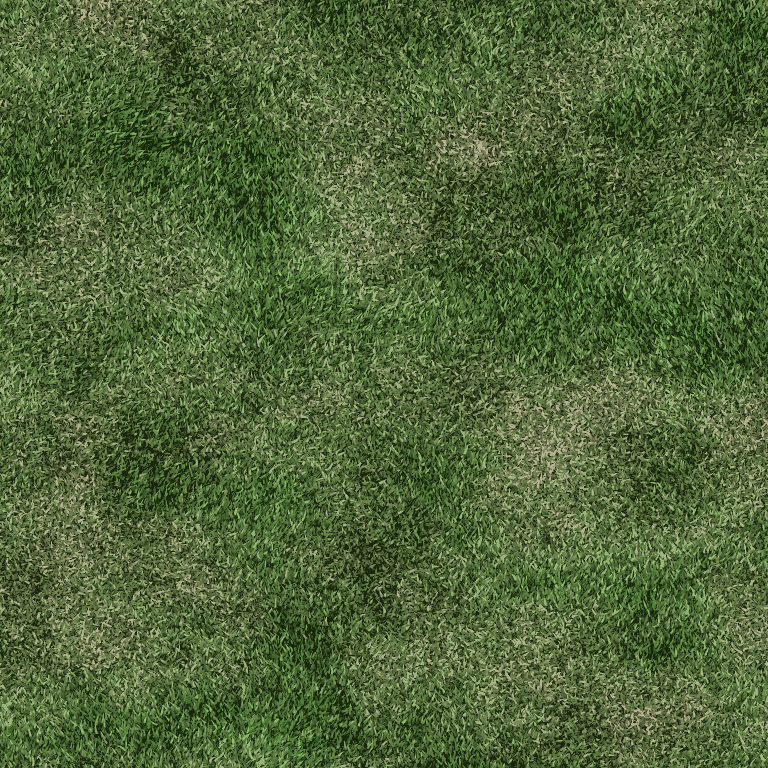
This texture is drawn by a Shadertoy shader. Its source:

```glsl
// A mown lawn: short, tangled grass blades with lush and straw-dry patches.

// Blade layout, in units of canvas height
const int   LAYERS = 18;
const float CELL = 0.0155;         // grid spacing of the largest layer
const float BLADE_WIDTH = 0.0016;  // half width at the base
const float SHADOW_REACH = 0.0024;
const float SHADOW_DEPTH = 0.125;

// Growth direction, in radians from upright
const float MEAN_LEAN = 0.22;
const float LEAN_DRIFT = 1.3;
const float LEAN_SPREAD = 2.2;

// Tone and hue variation
const float TONE_BIAS = 0.68;
const float TONE_RANGE = 1.0;
const float TIP_LIGHT = 0.28;
const float GRIT = 0.3;
const float GRIT_SCALE = 210.0;
const float PATCH_TONE = 0.36;
const vec2  PATCH_SCALE = vec2(4.0, 6.0);
const vec3  DRY_TINT = vec3(0.13, -0.01, 0.14);

const vec3 SHADE = vec3(0.10, 0.15, 0.055);
const vec3 DEEP  = vec3(0.21, 0.29, 0.13);
const vec3 MOSS  = vec3(0.31, 0.40, 0.22);
const vec3 LEAF  = vec3(0.39, 0.50, 0.27);
const vec3 SAGE  = vec3(0.47, 0.55, 0.35);
const vec3 STRAW = vec3(0.63, 0.71, 0.50);

vec3 hash3(vec3 p) {
    p = fract(p * vec3(0.1031, 0.1030, 0.0973));
    p += dot(p, p.yxz + 33.33);
    return fract((p.xxy + p.yxx) * p.zyx);
}

vec2 gradient(vec2 cell) {
    float a = 6.2832 * hash3(vec3(cell, 7.0)).x;
    return vec2(cos(a), sin(a));
}

float gradientNoise(vec2 p) {
    vec2 i = floor(p), f = p - i;
    vec2 u = f * f * f * (f * (f * 6.0 - 15.0) + 10.0);
    vec2 e = vec2(0.0, 1.0);
    float low  = mix(dot(gradient(i), f), dot(gradient(i + e.yx), f - e.yx), u.x);
    float high = mix(dot(gradient(i + e), f - e), dot(gradient(i + 1.0), f - 1.0), u.x);
    return mix(low, high, u.y);
}

float fbm(vec2 p) {
    float sum = 0.0, amp = 1.0;
    for (int i = 0; i < 4; i++) {
        sum += amp * gradientNoise(p);
        p = p * 2.03 + 17.3;
        amp *= 0.65;
    }
    return sum;
}

// Tone from 0 (shadow) to 1 (sunlit straw)
vec3 grassColor(float tone) {
    vec3 c = mix(SHADE, DEEP, smoothstep(0.02, 0.18, tone));
    c = mix(c, MOSS, smoothstep(0.18, 0.40, tone));
    c = mix(c, LEAF, smoothstep(0.40, 0.63, tone));
    c = mix(c, SAGE, smoothstep(0.63, 0.80, tone));
    return mix(c, STRAW, smoothstep(0.80, 1.0, tone));
}

// x: signed distance to a tapered, curved blade; y: position from base to tip
vec2 blade(vec2 p, float angle, float halfLength, float bend, float width) {
    float c = cos(angle), s = sin(angle);
    vec2 q = vec2(c * p.x - s * p.y, s * p.x + c * p.y);
    float along = q.y / halfLength;
    q.x -= bend * halfLength * along * along;
    float h = clamp(0.5 + 0.5 * along, 0.0, 1.0);
    float side = abs(q.x) - width * (1.0 - h * h);
    return vec2(max(side, abs(q.y) - halfLength), h);
}

void mainImage(out vec4 fragColor, in vec2 fragCoord) {
    vec2 uv = fragCoord / iResolution.y;
    float pixel = 0.6 / iResolution.y;

    // Broad patches
    float light = fbm(uv * PATCH_SCALE + 3.7);
    float dry = fbm(uv * PATCH_SCALE * 0.9 + 41.2) + 0.6 * light;
    float lean = MEAN_LEAN + LEAN_DRIFT * gradientNoise(uv * 4.0 + 23.1);
    float clipped = smoothstep(-0.45, 0.45, dry);

    // Dark clutter under the blades
    float grit = gradientNoise(uv * GRIT_SCALE);
    float tone = 0.35 + 0.4 * grit;
    float hue = dry;

    // Blades, painted from the ground up
    for (int k = 0; k < LAYERS; k++) {
        float layer = float(k);
        vec3 layerRnd = hash3(vec3(layer, 5.0, 91.0));
        float size = CELL * mix(0.55, 1.0, layerRnd.z);
        vec2 grid = uv / size + layerRnd.xy * 50.0;
        vec2 home = floor(grid);
        for (int n = 0; n < 9; n++) {
            vec2 id = home + vec2(n % 3 - 1, n / 3 - 1);
            vec3 place = hash3(vec3(id, layer + 11.0));
            vec3 look = hash3(vec3(id, layer + 57.0));
            float angle = lean + (place.z - 0.5) * LEAN_SPREAD * (0.7 + 0.7 * clipped);
            float halfLength = size * mix(0.3, 0.88, look.x) * (1.0 - 0.3 * clipped);
            float width = BLADE_WIDTH * mix(0.6, 1.15, fract(look.x * 7.0));
            vec2 b = blade((grid - id - place.xy) * size, angle, halfLength,
                           0.5 * (look.z - 0.5), width);
            float cover = 1.0 - smoothstep(-pixel, pixel, b.x);
            float shadow = 1.0 - smoothstep(0.0, SHADOW_REACH, b.x);
            float bladeTone = TONE_BIAS + TONE_RANGE * (look.y - 0.5)
                            + TIP_LIGHT * (b.y - 0.5) + PATCH_TONE * light;
            tone = mix(tone - SHADOW_DEPTH * shadow, bladeTone, cover);
            hue = mix(hue, 1.2 * dry + 1.1 * (look.z - 0.5), cover);
        }
    }

    tone += GRIT * grit;
    vec3 color = grassColor(tone) * (1.0 + clamp(hue, -1.2, 1.2) * DRY_TINT);
    fragColor = vec4(color, 1.0);
}
```
